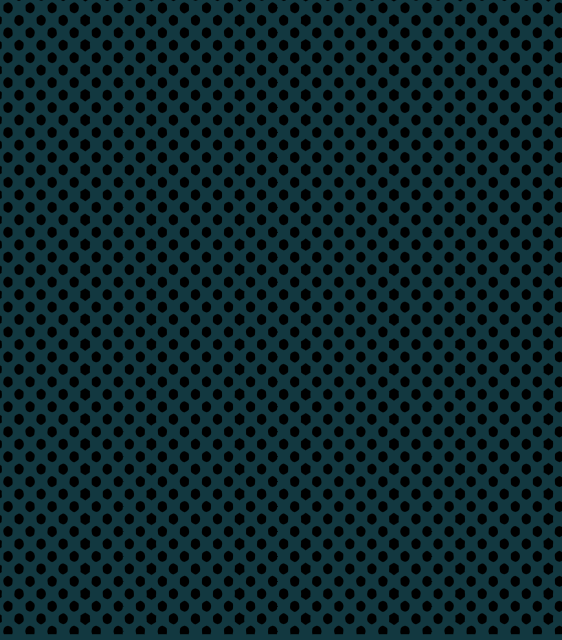
A Shadertoy shader for this pattern:

```glsl
// Staggered black dots on a dark teal sheet, like perforated mesh.
// Two interleaved lattices give the nearest hole; its outline is an upright
// oval that turns hexagonal in some columns and wavers a little per hole.

// Lengths are fractions of the canvas height, measured from the top left.
const vec3 SHEET_COLOR = vec3(0.070, 0.220, 0.252);
const vec3 HOLE_COLOR = vec3(0.0);
const vec2 FIRST_HOLE = vec2(0.01250, 0.01230);
const vec2 HALF_PITCH = vec2(0.01723, 0.01948);
const vec2 HOLE_RADII = vec2(0.00705, 0.00800);
const float BOTTOM_MARGIN = 0.0090;   // plain strip under the last row
const float COLUMN_CYCLE = 14.0;      // columns before the outlines recur
const float NOTCH_COLUMN = 10.0;      // column with a nub on its right side
const float POINTED_OFFSET = 3.0;     // pointed columns lie this far from it
const float NUB_SIZE = 0.0010;
const float SIZE_VARIATION = 0.025;
const float EDGE_WAVER = 0.018;
const float EDGE_SOFTNESS = 0.65;     // in pixels

float hash21(vec2 p) {
    vec3 q = fract(vec3(p.xyx) * 0.1031);
    q += dot(q, q.yzx + 33.33);
    return fract((q.x + q.y) * q.z);
}

// Nearest lattice index whose column and row are both even or both odd.
vec2 nearestHole(vec2 q) {
    vec2 evenHole = 2.0 * floor(0.5 * q + 0.5);
    vec2 oddHole = 2.0 * floor(0.5 * q) + 1.0;
    vec2 a = (q - evenHole) * HALF_PITCH;
    vec2 b = (q - oddHole) * HALF_PITCH;
    return dot(a, a) < dot(b, b) ? evenHole : oddHole;
}

// Approximate signed distance to the outline of one hole.
float holeDistance(vec2 offset, vec2 index) {
    float phase = abs(mod(index.x, COLUMN_CYCLE) - NOTCH_COLUMN);
    float pointed = 1.0 - step(0.5, abs(phase - POINTED_OFFSET));
    float notched = 1.0 - step(0.5, phase);

    vec2 e = abs(offset) / HOLE_RADII;
    float oval = length(e);
    float hexagon = 0.94 * max(e.x, 0.5 * e.x + 0.866 * e.y);
    float outline = mix(oval, hexagon, mix(0.35, 0.9, pointed));

    float seed = hash21(index + 71.0);
    float angle = atan(offset.y, offset.x);
    float size = 1.0 + SIZE_VARIATION * (seed - 0.5)
               + EDGE_WAVER * cos(5.0 * angle + 6.2832 * seed);
    float body = (outline - size) * HOLE_RADII.x;

    // A small nub breaks the round edge in one column per cycle.
    float nub = length(offset - vec2(HOLE_RADII.x, 0.0)) - NUB_SIZE;
    return mix(body, min(body, nub), notched);
}

void mainImage(out vec4 fragColor, in vec2 fragCoord) {
    vec2 p = fragCoord / iResolution.y;
    float pixel = 1.0 / iResolution.y;

    // Find the closest hole, counting rows downward.
    vec2 fromTop = vec2(p.x, 1.0 - p.y);
    vec2 lattice = (fromTop - FIRST_HOLE) / HALF_PITCH;
    vec2 index = nearestHole(lattice);
    vec2 offset = (lattice - index) * HALF_PITCH;

    // Cut the last row off along the bottom strip.
    float d = max(holeDistance(offset, index), BOTTOM_MARGIN - p.y);

    float softness = EDGE_SOFTNESS * pixel;
    float sheet = smoothstep(-softness, softness, d);
    fragColor = vec4(mix(HOLE_COLOR, SHEET_COLOR, sheet), 1.0);
}
```
